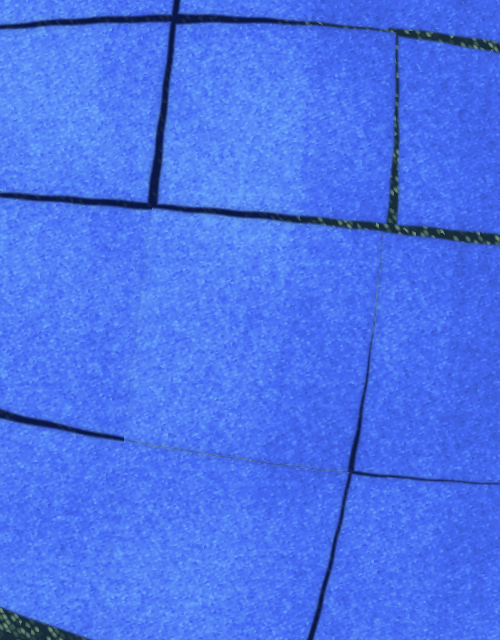
Reproduce this pattern procedurally as a Shadertoy shader.

```glsl
// Gap widths at the start and end of each seam segment; negative means closed.
const vec2 ROW_GAP[9] = vec2[9](
    vec2(4, 8), vec2(14, 1), vec2(7, 12),
    vec2(5, 8), vec2(4, 9), vec2(9, 13),
    vec2(11, 4), vec2(-1, -1), vec2(4, 0));
const vec2 COLUMN_GAP[8] = vec2[8](
    vec2(7, 7), vec2(-12, -12),
    vec2(6, 12), vec2(2, 13),
    vec2(-9, -9), vec2(-2, 7),
    vec2(-12, -12), vec2(3, 9));

vec2 hash2(vec2 p) {
    vec3 q = fract(p.xyx * vec3(.1031, .1030, .0973));
    q += dot(q, q.yzx + 33.33);
    return fract((q.xx + q.yz) * q.zy);
}

// Nearest feature distance and that cell's random value
vec2 cellular(vec2 p) {
    vec2 base = floor(p), nearest = vec2(9, 0);
    for (int y = -1; y <= 1; y++)
    for (int x = -1; x <= 1; x++) {
        vec2 cell = base + vec2(x, y);
        vec2 h = hash2(cell + 40.);
        float d = length(cell + h - p);
        if (d < nearest.x) nearest = vec2(d, h.y);
    }
    return nearest;
}

// Soft dot that fades out before its cell border
float fleck(vec2 p) {
    vec2 cell = cellular(p);
    return (cell.y - .45) * smoothstep(.75, .05, cell.x);
}

// Height of row seam i, measured downward
float rowSeam(int i, float x) {
    float n = float(i);
    return .043 + .302 * n - .04 * max(0., sin(1.5708 * n))
         + (.165 * n - .1) * x + (.18 - .1475 * n) * x * x;
}

// Horizontal place of column seam j, stepped sideways in the second row
float columnSeam(int j, float y, int row) {
    float n = float(j);
    return .276 + .329 * n + (.16 * n - .12) * y - .16 * n * y * y
         + (row == 1 ? .013 * n : 0.);
}

float glow(vec2 p, vec2 center, float falloff) {
    return exp(-falloff * dot(p - center, p - center));
}

// Soft woven cloth with speckled nap and broad worn patches
vec3 feltColor(vec2 p, vec2 tile, float across) {
    vec2 turned = mat2(.9, .35, -.35, .9) * p;
    float nap = fleck(turned * vec2(140, 175)) + .8 * fleck(turned.yx * vec2(190, 150) + 31.)
              + .6 * fleck(p * 75. + 7.);
    float patches = sin(p.x * 11. + 2.3 * sin(p.y * 7. + 1.)) * sin(p.y * 13. - p.x * 4. + .6);
    float weave = sin(p.x * 480. + p.y * 130.) * sin(p.y * 560. - p.x * 90.);
    float worn = glow(p, vec2(.39, .25), 35.) + .9 * glow(p, vec2(.08, .15), 22.)
               + .6 * glow(p, vec2(.03, .55), 30.) + .4 * glow(p, vec2(.28, .47), 40.);
    float light = .1 + .13 * patches + .5 * worn + .2 * smoothstep(.68, .95, p.y)
                - .22 * smoothstep(.42, .75, p.x)
                + .85 * nap + .06 * weave + .1 * (hash2(tile + 3.).x - .5);
    // Faint edge of the strip lying beneath
    light -= .12 * smoothstep(.6, .615, across) * step(.4, hash2(tile + 9.).y + .4 * tile.x);
    vec3 felt = mix(vec3(.265, .41, .955), vec3(.41, .64, .98), clamp(light, 0., 1.));
    return felt * (1. + .25 * clamp(light, -.7, 0.));
}

// Dark gap with blades of grass
vec3 groundColor(vec2 p, float grass) {
    vec2 blade = cellular(mat2(.8, .6, -.6, .8) * p * vec2(150, 85));
    vec3 shadow = mix(vec3(.03, .07, .27), vec3(.09, .17, .23), grass);
    vec3 green = mix(vec3(.15, .28, .24), vec3(.45, .58, .48), blade.y);
    return mix(shadow, green, grass * smoothstep(.3, .8, blade.y) * smoothstep(.75, .1, blade.x));
}

void mainImage(out vec4 fragColor, in vec2 fragCoord) {
    vec2 p = fragCoord / iResolution.y;
    p.y = 1. - p.y;
    float pixel = 1. / iResolution.y, right = iResolution.x * pixel;

    // Slightly uneven seam outlines
    vec2 q = p + .0007 * sin(p.yx * 75. + 2. * sin(p * 41.));

    int row = 0, column = 0;
    for (int i = 0; i < 4; i++) row += int(q.y > rowSeam(i, q.x));
    for (int j = 0; j < 2; j++) column += int(q.x > columnSeam(j, q.y, row));

    float left = column == 0 ? 0. : columnSeam(column - 1, q.y, row);
    float end = column == 2 ? right : columnSeam(column, q.y, row);
    float top = rowSeam(row - 1, q.x), bottom = rowSeam(row, q.x);
    vec2 local = clamp((q - vec2(left, top)) / vec2(end - left, bottom - top), 0., 1.);

    // Distance to the nearest open gap, and to the nearest seam line
    float edge = 1., line = 1.;
    for (int i = 0; i < 3; i++) {
        vec2 gap = ROW_GAP[i * 3 + column] / 1536.;
        float d = abs(q.y - rowSeam(i, q.x)), w = mix(gap.x, gap.y, sqrt(local.x));
        edge = min(edge, d - w);
        line = min(line, d + abs(w + .0006) * 2.);
    }
    for (int j = 0; j < 2; j++) {
        vec2 gap = COLUMN_GAP[min(row, 3) * 2 + j] / 1536.;
        float d = abs(q.x - columnSeam(j, q.y, row)), w = mix(gap.x, gap.y, local.y * local.y);
        edge = min(edge, d - w);
        line = min(line, d + abs(w + .0006) * 2.);
    }
    edge = min(edge, rowSeam(3, q.x) - q.y);

    // Cloth, contact shade and bright threads along closed seams
    vec3 color = feltColor(p, vec2(column, row), local.x);
    color *= 1. - .17 * exp(-max(edge, 0.) * 260.);
    float thread = smoothstep(.2, .9, cellular(p * 110. + 21.).y);
    color = mix(color, vec3(.52, .7, .95), smoothstep(.0028, 0., line) * (.3 + .5 * thread));

    // Ground seen through soft cloth edges
    float grass = row == 4 ? 1. : .15 + .85 * smoothstep(.4, .54, p.x) * smoothstep(.55, .4, p.y);
    float open = smoothstep(.0016 + pixel, -.0012 - pixel, edge);
    fragColor = vec4(mix(color, groundColor(p, grass), open), 1);
}
```
